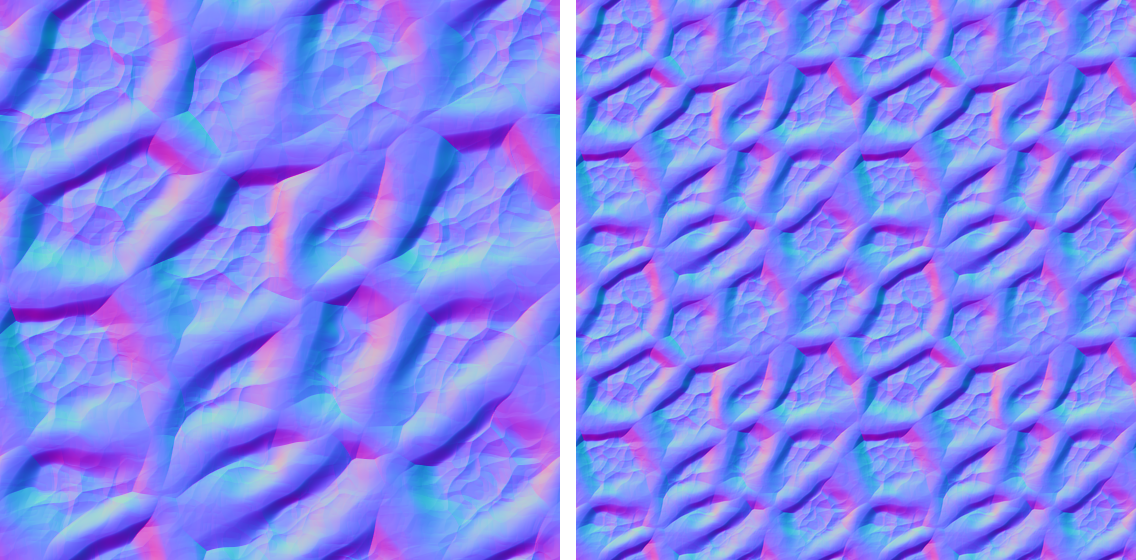
Left, the tile; right, the same tile 2 across and 2 down.
This texture map is drawn by a WebGL 1 fragment shader. Its source:

```glsl
precision highp float;
// Tangent-space normal map of weathered boulders half sunk in sloping ground.
// Slanted, wrapped cellular noise shapes the boulders and their facets; the
// height field is differentiated and encoded with green pointing down.

uniform vec2 u_resolution;

vec2 hash2(vec2 cell) {
  vec2 s = vec2(dot(cell, vec2(127.1, 311.7)), dot(cell, vec2(269.5, 183.3)));
  return fract(sin(s) * 43758.5453);
}

// Value noise repeating after n lattice steps.
float wrappedNoise(vec2 uv, float n) {
  vec2 p = uv * n;
  vec2 i = floor(p);
  vec2 f = p - i;
  f = f * f * f * (f * (f * 6.0 - 15.0) + 10.0);
  float a = hash2(mod(i, n) + n).x;
  float b = hash2(mod(i + vec2(1.0, 0.0), n) + n).x;
  float c = hash2(mod(i + vec2(0.0, 1.0), n) + n).x;
  float d = hash2(mod(i + 1.0, n) + n).x;
  return mix(mix(a, b, f.x), mix(c, d, f.x), f.y);
}

// Cells stretched along the rising diagonal, n per side.
// Returns nearest distance, gap to the second nearest, offset from centre.
vec4 slantedCells(vec2 uv, float n) {
  vec2 p = uv * n;
  vec2 base = floor(p);
  vec2 along = vec2(0.74, 0.67);
  vec2 across = vec2(-0.67, 0.74);
  float nearest = 9.0;
  float second = 9.0;
  vec2 offset = vec2(0.0);
  for (int y = -2; y <= 2; y++) {
    for (int x = -2; x <= 2; x++) {
      vec2 cell = base + vec2(float(x), float(y));
      vec2 id = mod(cell, n) + n * 1.7;
      vec2 o = p - cell - 0.5 - 0.8 * (hash2(id) - 0.5);
      float size = mix(0.85, 1.25, hash2(id + 31.0).x);
      float d = size * length(vec2(dot(o, along) * 0.8, dot(o, across) * 1.22));
      if (d < nearest) {
        second = nearest;
        nearest = d;
        offset = o;
      } else {
        second = min(second, d);
      }
    }
  }
  return vec4(nearest, second - nearest, offset);
}

float height(vec2 uv) {
  // Irregular outlines
  vec2 bend = vec2(wrappedNoise(uv, 7.0), wrappedNoise(uv + 0.37, 7.0)) - 0.5;
  vec2 chip = vec2(wrappedNoise(uv, 23.0), wrappedNoise(uv + 0.61, 23.0)) - 0.5;
  vec2 warped = uv + 0.036 * bend + 0.009 * chip;

  // Boulders: abrupt upper left edge, long slope to the lower right
  vec4 cell = slantedCells(warped, 4.0);
  vec2 downhill = vec2(0.45, -0.89);
  float lee = 0.5 + 0.5 * dot(cell.zw, downhill) / (length(cell.zw) + 0.02);
  float rock = smoothstep(mix(0.22, 0.03, lee), mix(0.44, 0.62, lee), cell.y);
  float h = 0.017 * smoothstep(0.0, 0.5, cell.y) + 0.026 * rock;
  h -= 0.036 * rock * dot(cell.zw, downhill);

  // Broken facets, strongest on the stone
  vec2 rough = uv + 0.03 * bend + 0.016 * chip;
  float coarse = slantedCells(rough, 10.0).x;
  float fine = slantedCells(rough + 0.21, 23.0).x;
  h -= mix(0.003, 0.019, rock) * coarse * coarse;
  h -= mix(0.0015, 0.0055, rock) * fine * fine;

  // Creased grain
  float amplitude = 0.0075;
  float n = 13.0;
  for (int i = 0; i < 4; i++) {
    float crease = abs(wrappedNoise(rough + 0.13 * float(i), n) - 0.5);
    h -= amplitude * mix(0.45, 1.0, rock) * crease;
    amplitude *= 0.42;
    n *= 2.0;
  }
  return h;
}

void main() {
  vec2 uv = gl_FragCoord.xy / u_resolution;
  float e = 0.0018;
  float h = height(uv);
  vec2 slope = vec2(height(uv + vec2(e, 0.0)) - h,
                    height(uv + vec2(0.0, e)) - h) / e;
  vec3 normal = normalize(vec3(-slope.x, slope.y, 1.0));
  gl_FragColor = vec4(0.5 + 0.5 * normal, 1.0);
}
```
